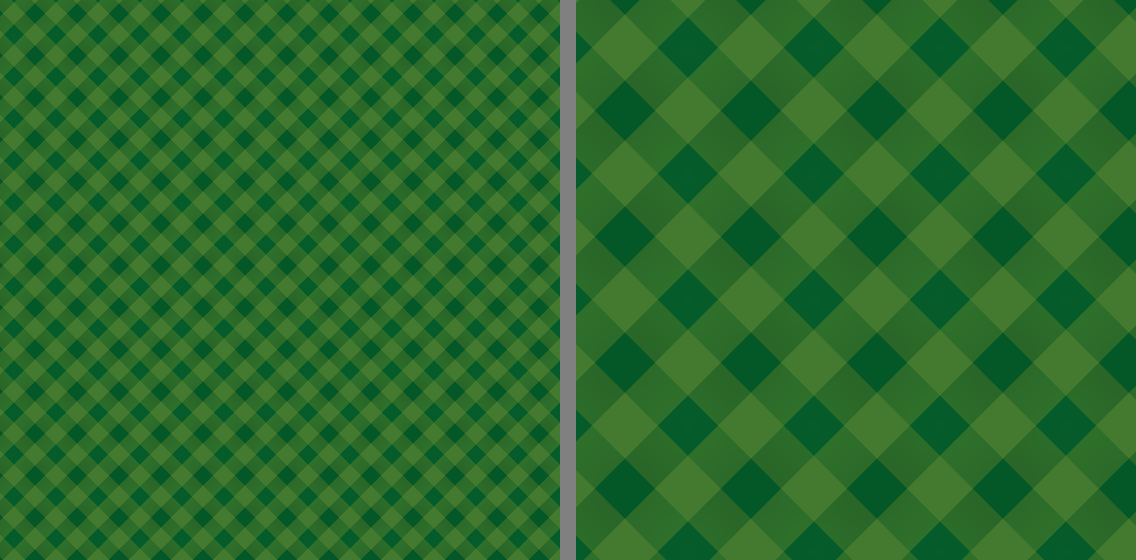
Left: the whole. Right: its middle third, enlarged.
Write a Shadertoy shader that draws this pattern.

```glsl
// Diagonal green gingham: two crossing sets of translucent bands with soft shading

const float PI = 3.14159265;

// Coverage of bands centred on whole numbers, a little under half a period wide
float band(float t, float pixel) {
    float d = abs(fract(t + 0.5) - 0.5);
    return clamp((0.239 - d) / pixel + 0.5, 0.0, 1.0);
}

void mainImage(out vec4 fragColor, in vec2 fragCoord) {
    vec2 p = fragCoord / iResolution.y;
    float repeats = 40.0 / 3.0;

    // Diagonal axes, with a dark crossing at every whole pair
    vec2 diag = vec2(p.x - p.y, p.x + p.y) * repeats + vec2(11.178, -12.843);
    float pixel = 0.8 * repeats / iResolution.y;
    float rising = band(diag.x, pixel);
    float falling = band(diag.y, pixel);

    // Shading runs along each band, between alternate crossings
    float shade = cos(PI * diag.x) * cos(PI * diag.y);
    vec3 light = vec3(0.266, 0.477, 0.183);
    vec3 risingGreen = vec3(0.166, 0.411, 0.158) - vec3(0.009, 0.019, 0.005) * shade;
    vec3 fallingGreen = vec3(0.176, 0.426, 0.164) - vec3(0.009, 0.018, 0.005) * shade;
    vec3 dark = vec3(0.020, 0.351, 0.161) - vec3(0.004, 0.008, 0.004) * shade;

    // Weave: plain ground, single bands, then their crossings
    vec3 col = mix(mix(light, risingGreen, rising),
                   mix(fallingGreen, dark, rising), falling);
    fragColor = vec4(col, 1.0);
}
```
